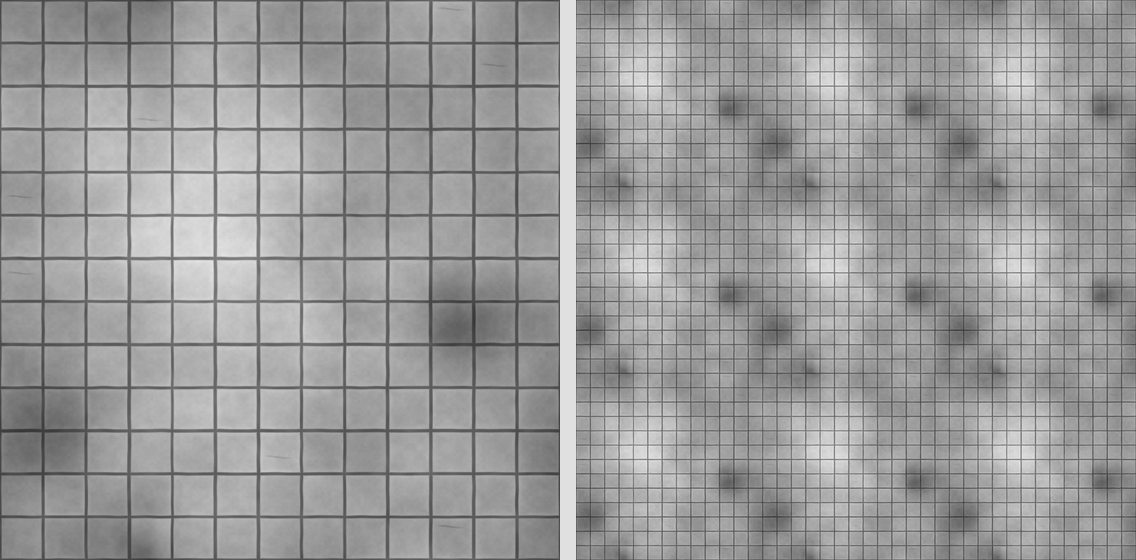
Left: one tile. Right: repeated 3 by 3.
A WebGL 1 fragment shader for this texture:

```glsl
precision highp float;
// Grey square wall tiles, 13 by 13, with dark joints, pale rims and smoky stains.
// Wrapped lobes and noise shade the wall; each tile samples them slightly shifted,
// so the stains break at the joints. Everything repeats over the unit square.

uniform vec2 u_resolution;

#define TILES 13.0         // repeats across and down
#define JOINT 0.037        // half joint width, in tiles
#define JOINT_WOBBLE 0.014 // unevenness of the joint edges
#define JOINT_TONE 0.57    // joint brightness relative to the wall
#define BASE_TONE 0.61     // wall brightness away from stains
#define STAIN_SHIFT 0.035  // per-tile displacement of the stains
#define TILE_VARIATION 0.035
#define RIM_LIGHT 0.075
#define GRAIN 0.035
#define TAU 6.2831853

float hash(vec2 p) {
  return fract(sin(dot(p, vec2(127.1, 311.7))) * 43758.5453);
}

// Value noise that wraps after a whole number of cells
float noise(vec2 p, float period) {
  vec2 i = floor(p), f = fract(p);
  f = f * f * (3.0 - 2.0 * f);
  vec2 a = mod(i, period), b = mod(i + 1.0, period);
  return mix(mix(hash(a), hash(vec2(b.x, a.y)), f.x),
             mix(hash(vec2(a.x, b.y)), hash(b), f.x), f.y);
}

float wrappedNoise(vec2 p, float cells) {
  return noise(p * cells, cells) - 0.5;
}

// Soft round spot that repeats over the unit square
float lobe(vec2 p, vec2 center, float tightness) {
  vec2 d = cos(TAU * (p - center)) - 1.0;
  return exp(tightness * (d.x + d.y));
}

// Broad light and dark areas of the wall
float wallTone(vec2 p) {
  float tone = BASE_TONE;
  tone += 0.19 * lobe(p, vec2(0.40, 0.60), 0.9);
  tone -= 0.25 * lobe(p, vec2(0.83, 0.42), 6.0);
  tone -= 0.20 * lobe(p, vec2(0.08, 0.22), 6.0);
  tone -= 0.10 * lobe(p, vec2(0.22, 0.95), 5.0);
  tone -= 0.16 * lobe(p, vec2(0.27, 0.02), 30.0);
  tone += 0.13 * wrappedNoise(p, 5.0);
  tone += 0.09 * wrappedNoise(p + 0.37, 11.0);
  return tone;
}

void main() {
  vec2 p = gl_FragCoord.xy / u_resolution;
  vec2 grid = p * TILES;
  vec2 tile = mod(floor(grid), TILES);
  vec2 local = fract(grid);
  float pixel = TILES / min(u_resolution.x, u_resolution.y);

  // Distance to the nearest joint on each axis, with uneven edges
  vec2 line = floor(grid + 0.5);
  vec2 lineId = mod(line, TILES);
  vec2 wobble = vec2(wrappedNoise(p, 39.0), wrappedNoise(p + 0.61, 39.0));
  vec2 gap = abs(grid - line + JOINT_WOBBLE * wobble);
  vec2 lineVariation = vec2(hash(vec2(lineId.x, 41.0)), hash(vec2(73.0, lineId.y)));
  gap -= JOINT * mix(vec2(0.85), vec2(1.15), lineVariation);
  float edge = min(gap.x, gap.y);

  // Tile face: shifted stains, own tone, mottling and grain
  vec2 shift = vec2(hash(tile + 3.7), hash(tile + 19.3)) - 0.5;
  float grain = wrappedNoise(p, 60.0) + 0.7 * wrappedNoise(p, 170.0);
  grain += 0.5 * wrappedNoise(p, 400.0);
  float face = wallTone(p + STAIN_SHIFT * shift);
  face += TILE_VARIATION * (hash(tile + 7.1) - 0.5) + GRAIN * grain;
  face += 0.05 * dot(local - 0.5, shift);

  // Pale worn rim of varying strength
  float rimStrength = RIM_LIGHT * (0.3 + 0.9 * hash(tile + 29.9));
  face += rimStrength * exp(-max(edge, 0.0) / 0.05);

  // Occasional faint hairline scratch
  float scratchY = 0.2 + 0.6 * hash(tile + 51.3) + 0.02 * sin(7.0 * local.x);
  float scratch = 1.0 - smoothstep(0.006, 0.012 + pixel, abs(local.y - scratchY));
  scratch *= smoothstep(0.1, 0.3, local.x) * (1.0 - smoothstep(0.5, 0.9, local.x));
  face -= 0.08 * scratch * step(0.95, hash(tile + 67.7));

  // Joint follows the wall's light, with a little dirt
  float joint = JOINT_TONE * wallTone(p) + 0.06 * wrappedNoise(p + 0.23, 52.0);
  float soft = 0.5 * pixel + 0.012;
  float tone = mix(joint, face, smoothstep(-soft, soft, edge));

  gl_FragColor = vec4(vec3(clamp(tone, 0.0, 1.0)), 1.0);
}
```
